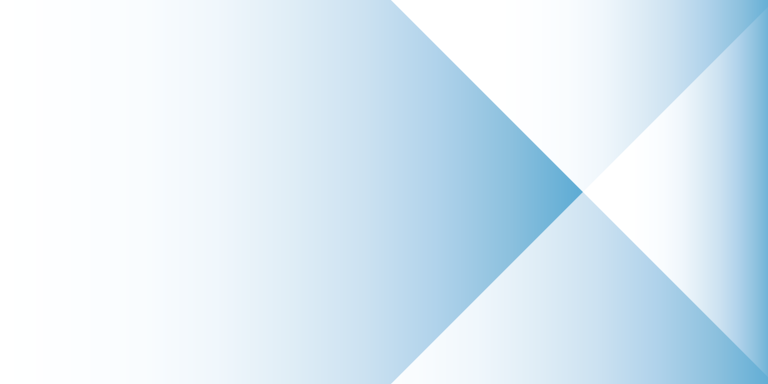
This background is drawn by a Shadertoy shader. Its source:

```glsl
const vec2 CANVAS = vec2(2.0, 1.0);
const vec2 CROSSING = vec2(1.518, 0.5);

// Horizontal start and end of each panel's gradient
const vec2 LEFT_SPAN = vec2(0.0, 1.518);
const vec2 TOP_SPAN = vec2(1.30, 2.02);
const vec2 RIGHT_SPAN = vec2(1.63, 2.02);
const vec2 BOTTOM_SPAN = vec2(0.78, 2.02);

// Evenly spaced stops from white to blue
const int LAST_STOP = 8;
const vec3 STOPS[9] = vec3[9](
    vec3(1.0, 1.0, 1.0),
    vec3(0.99, 0.996, 1.0),
    vec3(0.975, 0.988, 0.997),
    vec3(0.94, 0.967, 0.987),
    vec3(0.875, 0.93, 0.965),
    vec3(0.80, 0.885, 0.945),
    vec3(0.69, 0.825, 0.92),
    vec3(0.55, 0.755, 0.87),
    vec3(0.36, 0.67, 0.83));

vec3 panelColor(float x, vec2 span) {
    float t = clamp((x - span.x) / (span.y - span.x), 0.0, 1.0);
    float position = t * float(LAST_STOP);
    int stop = min(int(position), LAST_STOP - 1);
    return mix(STOPS[stop], STOPS[stop + 1], position - float(stop));
}

void mainImage(out vec4 fragColor, in vec2 fragCoord) {
    vec2 p = fragCoord / iResolution.xy * CANVAS;
    vec2 q = p - CROSSING;

    // Signed distances to the falling and rising diagonals
    vec2 diagonals = vec2(q.x + q.y, q.x - q.y) * inversesqrt(2.0);
    float edge = 0.7 / iResolution.y;
    vec2 side = smoothstep(-edge, edge, diagonals);

    // Four panels meet at the crossing
    vec3 upperLeft = mix(panelColor(p.x, LEFT_SPAN), panelColor(p.x, TOP_SPAN), side.x);
    vec3 lowerRight = mix(panelColor(p.x, BOTTOM_SPAN), panelColor(p.x, RIGHT_SPAN), side.x);
    fragColor = vec4(mix(upperLeft, lowerRight, side.y), 1.0);
}
```
